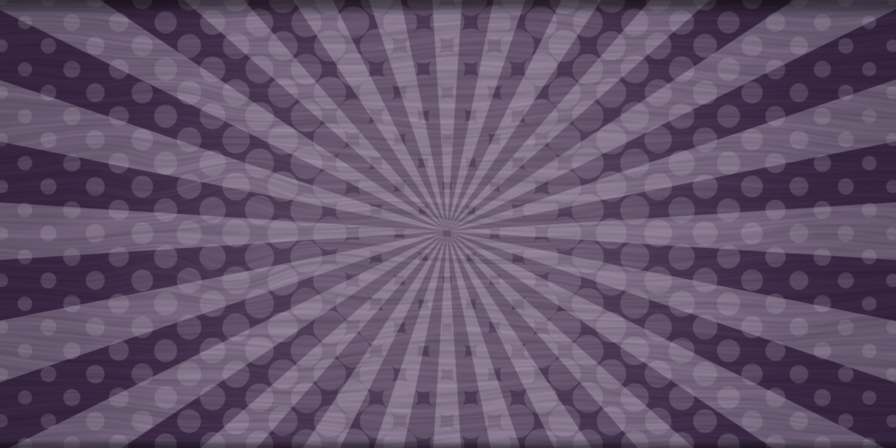
Write a WebGL 1 fragment shader that draws this background.

```glsl
precision highp float;

uniform vec2 u_resolution;

// Horizontal wood fibres from warped, layered sines, roughly -1 to 1
float woodGrain(vec2 p) {
    float knot = exp(-9.0 * dot(p + vec2(0.52, 0.0), p + vec2(0.52, 0.0)));
    float y = p.y + 0.012 * sin(p.x * 5.0 + p.y * 9.0) + 0.006 * sin(p.x * 13.0 - p.y * 21.0);
    y += 0.02 * knot * sin(p.x * 17.0) * sin(p.y * 14.0);
    float grain = 0.0;
    float frequency = 95.0;
    for (int i = 0; i < 6; i++) {
        float phase = float(i) * 2.4;
        float drift = 1.6 * sin(p.x * (4.0 + phase) + y * 31.0 + phase);
        grain += sin(y * frequency + drift) * (0.6 + 0.4 * sin(p.x * 19.0 + y * 87.0 + phase));
        frequency *= 1.45;
    }
    return grain / 3.5;
}

// Coverage of 24 equal rays around the origin
float sunRays(vec2 p, float pixel) {
    float sector = 6.2831853 / 24.0;
    float turn = atan(p.y, p.x) / sector;
    float edge = (0.245 - abs(fract(turn + 0.5) - 0.5)) * sector * length(p);
    return smoothstep(-pixel, pixel, edge);
}

// Diagonal halftone lattice whose dots shrink away from the middle
float halftone(vec2 p, float pixel) {
    float spacing = 0.1047;
    vec2 q = vec2(p.x + p.y, p.x - p.y) / spacing;
    vec2 cell = floor(q) + 0.5;
    vec2 dotCentre = 0.5 * spacing * vec2(cell.x + cell.y, cell.x - cell.y);
    float radius = 0.0455 - 0.031 * length(dotCentre * vec2(1.0, 0.5));
    float d = length(q - cell) * spacing * 0.7071;
    return 1.0 - smoothstep(-pixel, pixel, d - radius);
}

void main() {
    float pixel = 1.0 / u_resolution.y;
    vec2 uv = gl_FragCoord.xy / u_resolution;
    vec2 p = (gl_FragCoord.xy - u_resolution * vec2(0.499, 0.484)) * pixel;
    float reach = length(p);

    // Purple boards, paler towards the middle
    vec3 color = mix(vec3(0.33, 0.265, 0.36), vec3(0.225, 0.155, 0.265), smoothstep(0.1, 0.9, reach));

    // Rays dissolve into a soft hub
    float rays = mix(0.35, sunRays(p, pixel), smoothstep(0.008, 0.045, reach));
    color = mix(color, vec3(0.66, 0.61, 0.69), 0.47 * rays);

    // Translucent dots
    color = mix(color, vec3(0.72, 0.67, 0.74), 0.235 * halftone(p + vec2(0.0, 0.005), pixel));

    // Wood texture and dim borders
    color *= 1.0 + 0.12 * woodGrain(p);
    color *= 1.0 - 0.1 * smoothstep(0.6, 1.1, reach);
    color *= mix(0.55, 1.0, smoothstep(0.0, 0.045, 1.0 - uv.y));
    color *= mix(0.6, 1.0, smoothstep(0.0, 0.02, uv.y));
    gl_FragColor = vec4(color, 1.0);
}
```
